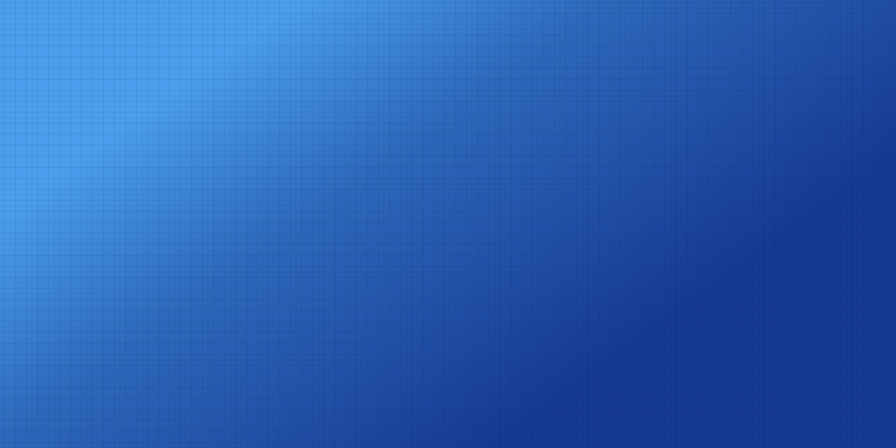
A Shadertoy shader for this background:

```glsl
// Diagonal blue gradient, light at upper left, under a fine dark grid.

#define LIGHT_BLUE vec3(0.294, 0.624, 0.934)
#define MID_BLUE vec3(0.178, 0.410, 0.740)
#define DARK_BLUE vec3(0.083, 0.226, 0.578)
#define SLOPE 0.72                 // fall of the colour bands per unit of width
#define STOPS vec3(0.48, 0.98, 1.80)
#define GRID_ROWS 40.7             // cells per canvas height
#define GRID_PHASE vec2(0.4, 0.2)
#define LINE_WIDTH 0.16            // share of a cell
#define MAJOR_STRENGTH 0.045
#define MINOR_STRENGTH 0.015

// Three colours blended along the diagonal
vec3 diagonalGradient(vec2 p) {
    float t = p.x * SLOPE + p.y;
    float toMid = clamp((t - STOPS.x) / (STOPS.y - STOPS.x), 0.0, 1.0);
    float toDark = clamp((t - STOPS.y) / (STOPS.z - STOPS.y), 0.0, 1.0);
    return mix(mix(LIGHT_BLUE, MID_BLUE, toMid), DARK_BLUE, toDark);
}

// Coverage of the repeated lines on each axis, smoothed over one pixel
vec2 gridLines(vec2 cell, float blur) {
    vec2 distanceToLine = abs(fract(cell + 0.5) - 0.5);
    vec2 coverage = clamp((0.5 * (LINE_WIDTH + blur) - distanceToLine) / blur, 0.0, 1.0);
    return coverage * min(1.0, LINE_WIDTH / blur);
}

void mainImage(out vec4 fragColor, in vec2 fragCoord) {
    // Canvas heights, measured from the top left corner
    vec2 p = vec2(fragCoord.x, iResolution.y - fragCoord.y) / iResolution.y;
    vec3 color = diagonalGradient(p);

    // Major lines, and fainter ones halfway between them
    vec2 cell = p * GRID_ROWS - GRID_PHASE;
    float blur = GRID_ROWS / iResolution.y;
    vec2 shade = MAJOR_STRENGTH * gridLines(cell, blur)
               + MINOR_STRENGTH * gridLines(cell + 0.5, blur);
    color *= (1.0 - shade.x) * (1.0 - shade.y);

    fragColor = vec4(color, 1.0);
}
```
